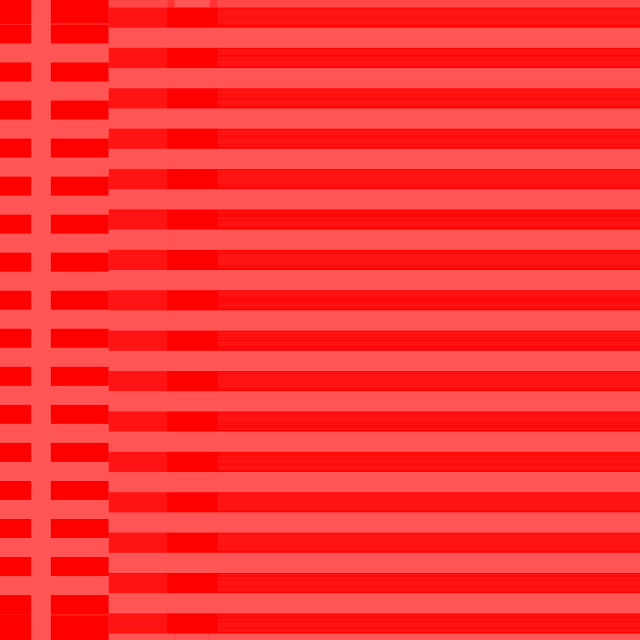
Write a Shadertoy shader that draws this pattern.

```glsl
// Red striped weave: two columns of short blocks beside sixteen long, finely lined bars.

const float UNIT = 1.0 / 768.0;          // layout grid, as a fraction of the canvas
const vec3 LIGHT = vec3(1.0, 0.333, 0.333);
const vec3 BAR   = vec3(1.0, 0.075, 0.075);
const vec3 DEEP  = vec3(1.0, 0.0, 0.0);
const vec3 TOP   = vec3(1.0, 0.28, 0.28);
const vec3 NOTCH = vec3(1.0, 0.2, 0.2);

float hash(vec2 p) {
    vec3 q = fract(vec3(p.xyx) * 0.1031);
    q += dot(q, q.yzx + 33.33);
    return fract((q.x + q.y) * q.z);
}

// Exact share of a pixel-wide window that lies between two edges.
float band(float x, float lo, float hi, float pixel) {
    float inside = min(x + 0.5 * pixel, hi) - max(x - 0.5 * pixel, lo);
    return clamp(inside / pixel, 0.0, 1.0);
}

// Position within a repeat (x) and its index (y); the seam falls in the gap.
vec2 repeatRow(float y, float start, float period) {
    float row = floor((y - start) / period + 0.25);
    return vec2(y - start - row * period, row);
}

// Edge lines plus a varying set of hairlines inside one bar.
float hairlines(float y, float row, float height, float pixel) {
    const int SLOTS = 11;
    float density = mix(0.08, 0.6, hash(vec2(row, 71.0)));
    float ink = band(y, 0.0, 1.2, pixel) + band(y, height - 2.0, height, pixel);
    for (int i = 0; i < SLOTS; i++) {
        vec2 id = vec2(float(i) + 3.0, row + 11.0);
        float present = step(hash(id), density);
        float center = 2.5 + 1.8 * (float(i) + 0.4 * hash(id + 37.0));
        float strength = mix(0.55, 1.0, hash(id + 91.0));
        ink += present * strength * band(y, center - 0.5, center + 0.5, pixel);
    }
    return min(ink, 1.0);
}

// Short blocks, merged into solid ends at the top and bottom.
float shortBlocks(float y, float pixel) {
    vec2 cell = repeatRow(y, 75.0, 45.65);
    float blocks = band(cell.x, 0.0, 22.8, pixel);
    float ends = band(y, -9.0, 29.5, pixel) + band(y, 737.0, 777.0, pixel);
    return max(blocks, min(ends, 1.0));
}

// Long bars: plain lead-in, deep block, then a lined tail.
vec3 longBars(vec2 p, float pixel) {
    const float HEIGHT = 24.2;
    vec2 cell = repeatRow(p.y, 9.0, 48.47);
    float bar = band(cell.x, 0.0, HEIGHT, pixel);
    float deep = band(p.x, 200.5, 261.0, pixel);
    float tail = band(p.x, 261.0, 777.0, pixel);
    float lines = hairlines(cell.x, cell.y, HEIGHT, pixel);
    float rim = 0.7 * step(0.75, hash(vec2(cell.y, 5.0))) * band(cell.x, 0.0, 1.0, pixel);
    vec3 ink = mix(BAR, DEEP, clamp(deep + tail * lines + rim, 0.0, 1.0));

    // Tinted strip and notch along the top margin.
    float strip = band(p.y, -9.0, 9.0, pixel);
    float notch = band(p.x, 201.0, 209.0, pixel) + band(p.x, 252.0, 261.0, pixel);
    float opening = band(p.x, 209.0, 252.0, pixel);
    vec3 margin = mix(mix(TOP, NOTCH, notch), LIGHT, opening);
    vec3 ground = mix(LIGHT, margin, strip);

    // Faint uprights at the notch sides in both margins.
    float upright = band(p.x, 209.0, 210.0, pixel) + band(p.x, 251.0, 252.0, pixel);
    float outer = strip + band(p.y, 760.2, 777.0, pixel);
    ground = mix(ground, BAR, 0.3 * upright * outer);
    return mix(ground, ink, bar);
}

void mainImage(out vec4 fragColor, in vec2 fragCoord) {
    vec2 uv = fragCoord / iResolution.xy;
    vec2 p = vec2(uv.x, 1.0 - uv.y) / UNIT;
    float pixel = 1.0 / (UNIT * iResolution.y);

    // Left columns of blocks, with a pale seam in the second one.
    float second = band(p.x, 61.0, 130.5, pixel);
    float columns = band(p.x, -9.0, 37.5, pixel) + second;
    vec3 left = mix(LIGHT, DEEP, columns * shortBlocks(p.y, pixel));
    float seam = band(p.y, 27.5, 28.5, pixel) + band(p.y, 737.5, 738.5, pixel);
    left = mix(left, LIGHT, 0.5 * seam * second);

    float right = band(p.x, 130.5, 777.0, pixel);
    fragColor = vec4(mix(left, longBars(p, pixel), right), 1.0);
}
```
